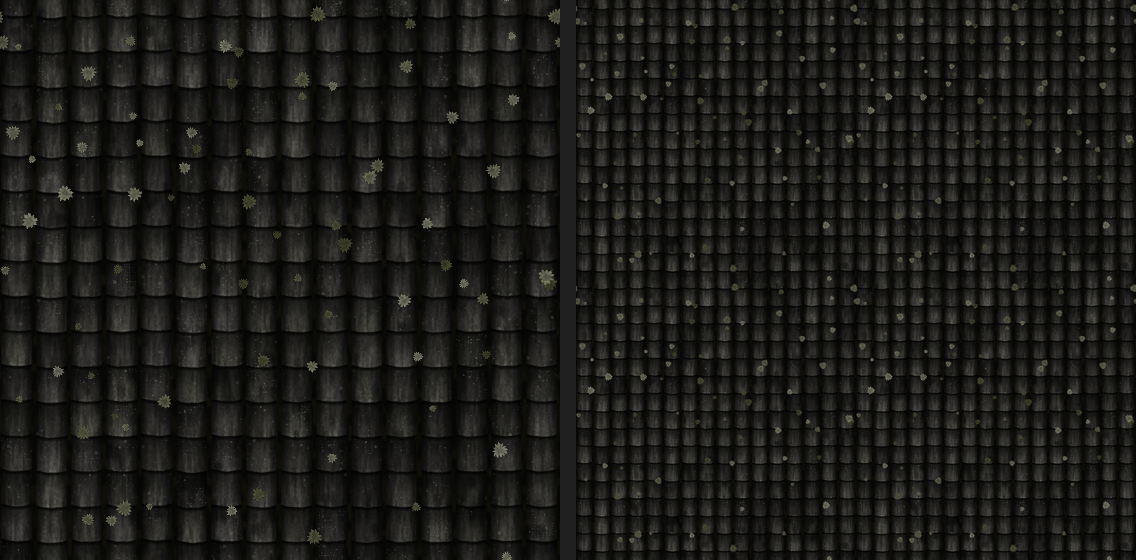
Left: one tile. Right: repeated 2 by 2.
Give the GLSL for this texture, as a Shadertoy shader.

```glsl
// Weathered dark barrel roof tiles, 16 columns by 16 rows, seamless.
// Each tile is a shaded half cylinder with a sagging lower lip; wrapped
// noise adds streaks and grime, cell scatter adds specks and lichen.

vec3 hash3(vec2 p) {
    vec3 q = fract(p.xyx * vec3(.1031, .1030, .0973));
    q += dot(q, q.yxz + 33.33);
    return fract((q.xxy + q.yzz) * q.zyx);
}

// Integer cell index wrapped to the period
vec2 wrapCell(vec2 cell, vec2 period) {
    return floor(mod(cell + .5, period));
}

// Value noise that repeats once over the canvas
float noise(vec2 uv, vec2 period) {
    vec2 p = uv * period, i = floor(p), f = fract(p);
    f = f * f * (3. - 2. * f);
    float a = hash3(wrapCell(i, period)).x;
    float b = hash3(wrapCell(i + vec2(1, 0), period)).x;
    float c = hash3(wrapCell(i + vec2(0, 1), period)).x;
    float d = hash3(wrapCell(i + 1., period)).x;
    return mix(mix(a, b, f.x), mix(c, d, f.x), f.y);
}

// Small pale flecks, at most one per cell
float specks(vec2 uv, float count, float density, float pixel) {
    vec2 p = uv * count, id = wrapCell(floor(p), vec2(count));
    vec3 h = hash3(id + 7.), k = hash3(id + 311.);
    float radius = mix(.1, .32, h.z * h.z);
    float d = length(fract(p) - mix(vec2(.33), vec2(.67), h.xy));
    float soft = pixel * count * .6;
    float dotMask = 1. - smoothstep(radius - soft, radius + soft, d);
    return dotMask * step(k.x, density) * mix(.35, 1., k.y);
}

// Scalloped lichen rosettes: rgb colour and coverage
vec4 lichen(vec2 uv, float pixel) {
    const float count = 12.;
    vec2 p = uv * count, base = floor(p);
    vec4 result = vec4(0);
    for (int j = -1; j <= 1; j++)
    for (int i = -1; i <= 1; i++) {
        vec2 cell = base + vec2(i, j), id = wrapCell(cell, vec2(count));
        vec3 h = hash3(id + 53.), k = hash3(id + 167.);
        if (k.x > .5) continue;
        vec2 q = p - cell - h.xy;
        float angle = atan(q.y, q.x + 1e-5), r = length(q);
        float lobes = floor(9. + 5. * k.y);
        float petals = sin(angle * lobes + 6.3 * h.z);
        float radius = mix(.065, .155, h.z)
            * (1. + .13 * petals + .1 * sin(angle * 3. + 9. * k.z) + .06 * sin(angle * 23.));
        float soft = pixel * count * .8;
        float mask = 1. - smoothstep(radius - soft, radius + soft, r);
        vec3 tint = mix(vec3(.25, .26, .16), vec3(.50, .50, .43), k.z);
        float t = r / radius;
        tint *= .88 + .14 * petals * t + .22 * smoothstep(.3, .75, t) * (1. - .5 * t);
        tint *= .8 + .4 * noise(uv, vec2(320));
        result = mix(result, vec4(tint, 1), mask * .92);
    }
    return result;
}

void mainImage(out vec4 fragColor, in vec2 fragCoord) {
    vec2 uv = fragCoord / iResolution.xy;
    float pixel = 1. / iResolution.y;

    // Tile layout: sagging lips, each column slightly shifted
    float column = floor(uv.x * 16.);
    float across = fract(uv.x * 16.) * 2. - 1.;
    float lip = .58 - .08 * (1. - across * across)
        + .07 * (hash3(vec2(column, 91.)).x - .5)
        + .025 * (noise(uv, vec2(96)) - .5);
    float y = uv.y * 16. - lip, v = fract(y);
    vec2 tile = wrapCell(vec2(column, floor(y)), vec2(16));
    vec3 h = hash3(tile + 19.), k = hash3(tile + 233.);

    // Wear layers
    float streak = noise(uv, vec2(256, 40));
    float fine = noise(uv, vec2(384, 256));
    float grime = noise(uv + h.xy * .002, vec2(64, 36));
    float blotch = noise(uv, vec2(6));

    // Rounded body, lighter toward the exposed lower end
    float x = abs(across + .05 + .05 * (h.z - .5)) / (.87 + .05 * k.z);
    float body = 1. - smoothstep(.25, 1.02, x);
    float light = mix(.055, .19, body) * mix(.68, 1.18, h.x);
    light *= mix(1.14, .65, smoothstep(.2, .95, v));
    light *= (.74 + .5 * streak) * (.85 + .3 * fine) * (.84 + .3 * blotch);
    light *= 1. - .45 * smoothstep(.55, .9, grime) * k.x;
    vec3 color = light * mix(vec3(1.03, 1., .96), vec3(1.02, 1.01, .91), k.y);

    // Mineral flecks gathered in patches on some tiles
    float patches = smoothstep(.4, .85, noise(uv, vec2(44)));
    float density = .03 + .6 * h.y * h.y * h.y * (.2 + patches);
    vec2 warped = uv + .0016 * (vec2(fine, streak) - .5);
    float flecks = max(specks(warped, 192., density, pixel),
                       specks(warped, 96., density * .45, pixel));
    color = mix(color, vec3(.39, .39, .36), flecks * .65 * (.35 + .65 * body));

    // Overlap: thin worn rim, dark lip line, soft shadow on the tile below
    color *= 1. + .25 * streak * smoothstep(.03, .06, v) * (1. - smoothstep(.06, .12, v));
    color *= mix(.22, 1., smoothstep(.0, .04, v));
    color *= 1. - .75 * smoothstep(.88, 1., v);

    // Mossy channel between columns
    float moss = smoothstep(.35, .8, noise(uv, vec2(128, 64)));
    vec3 channel = mix(vec3(.025, .025, .015), vec3(.068, .068, .03), moss * .75);
    color = mix(color, channel, smoothstep(.92, 1.03, x));

    vec4 growth = lichen(uv, pixel);
    color = mix(color, growth.rgb, growth.a);
    fragColor = vec4(color, 1);
}
```
